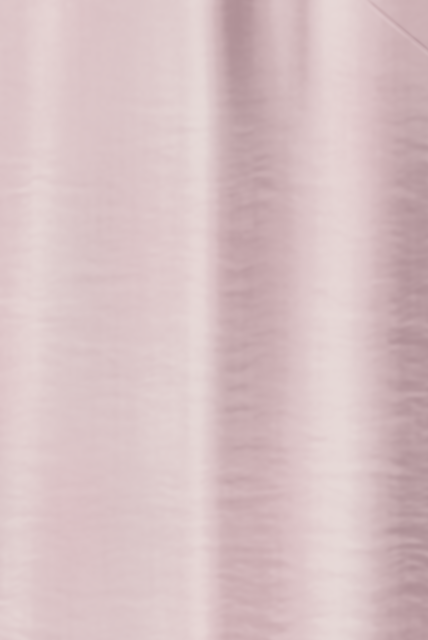
A Shadertoy shader for this texture:

```glsl
// Pale pink crinkled cloth hanging in soft vertical folds, with a faint seam at the top right.

float hash(vec2 p) {
    vec3 q = fract(vec3(p.xyx) * 0.1031);
    q += dot(q, q.yzx + 33.33);
    return fract((q.x + q.y) * q.z);
}

float noise(vec2 p) {
    vec2 cell = floor(p), f = fract(p);
    f = f * f * (3.0 - 2.0 * f);
    return mix(mix(hash(cell), hash(cell + vec2(1, 0)), f.x),
               mix(hash(cell + vec2(0, 1)), hash(cell + vec2(1, 1)), f.x), f.y);
}

float bump(float x, float center, float width) {
    float d = (x - center) / width;
    return exp(-d * d);
}

// Height of the short, mostly horizontal wrinkles.
float crinkle(vec2 p) {
    p.y += 0.018 * noise(p * vec2(14.0, 9.0)) + 0.008 * noise(p * 32.0 + 7.0);
    float height = 0.55 * noise(p * vec2(16.0, 62.0));
    height += 0.30 * noise(p * vec2(34.0, 105.0) + 19.0);
    return height + 0.15 * noise(p * vec2(75.0, 150.0) + 41.0);
}

// Depth of shadow: negative on bright ridges, near one in the deepest folds.
float foldShadow(vec2 uv) {
    float x = uv.x + 0.012 * (noise(vec2(3.0, uv.y * 4.0)) - 0.5);
    float top = smoothstep(0.72, 1.0, uv.y);
    float shadow = 0.25;

    // Broad left panel with slanting light bands
    shadow -= 0.20 * bump(x, 0.03 + 0.09 * uv.y, 0.05);
    shadow += 0.07 * bump(x, 0.24, 0.10);
    shadow -= 0.13 * bump(x, 0.40, 0.07);
    shadow -= 0.20 * bump(x, 0.465, 0.025);

    // Central valley, split into two narrow pleats at the top
    float valley = smoothstep(0.475, 0.545, x) * (1.0 - smoothstep(0.59, 0.75, x));
    shadow += valley * mix(0.34, 0.50, smoothstep(0.1, 0.55, uv.y));
    shadow += top * (0.30 * bump(x, 0.555, 0.04) - 0.22 * bump(x, 0.65, 0.035)
                   + 0.32 * bump(x, 0.715, 0.025));

    // Bright ridge, then the shaded right edge
    shadow -= 0.25 * bump(x, 0.785, 0.06);
    float edge = smoothstep(0.82, 0.96, x);
    return shadow + edge * mix(0.63, 0.34, smoothstep(0.65, 1.0, uv.y));
}

vec3 clothColor(float shadow) {
    vec3 color = mix(vec3(0.905, 0.845, 0.84), vec3(0.86, 0.77, 0.78), smoothstep(-0.1, 0.32, shadow));
    color = mix(color, vec3(0.80, 0.69, 0.705), smoothstep(0.25, 0.65, shadow));
    return mix(color, vec3(0.69, 0.565, 0.59), smoothstep(0.58, 1.1, shadow));
}

void mainImage(out vec4 fragColor, in vec2 fragCoord) {
    vec2 uv = fragCoord / iResolution.xy;
    vec2 p = fragCoord / iResolution.y;
    float shadow = foldShadow(uv);

    // Wrinkles lit from above, strongest inside the folds
    float relief = crinkle(p + vec2(0.002, 0.004)) - crinkle(p - vec2(0.002, 0.004));
    float inFold = smoothstep(0.25, 0.75, shadow);
    float calmTop = 1.0 - 0.65 * smoothstep(0.7, 0.95, uv.y);
    float patches = 0.5 + noise(p * vec2(7.0, 10.0) + 5.0);
    shadow += relief * mix(0.17, 0.36, inFold) * calmTop * patches;

    // Soft mottling and fine vertical threads
    shadow += 0.10 * (noise(p * vec2(12.0, 6.0) + 11.0) - 0.5);
    shadow += 0.05 * (noise(p * vec2(110.0, 9.0)) - 0.5);
    shadow += 0.04 * (noise(p * 130.0) - 0.5);

    // Slanting seam with a lit lower lip
    float seam = uv.y - (1.0 - 0.55 * (uv.x - 0.86));
    float onSeam = smoothstep(0.84, 0.88, uv.x);
    shadow += onSeam * (0.22 * bump(seam, 0.0, 0.0035) - 0.12 * bump(seam, -0.008, 0.004));

    vec3 color = clothColor(shadow);
    float blush = noise(p * vec2(9.0, 5.0) + 23.0) - 0.5;
    color += blush * vec3(0.008, -0.012, -0.006);
    fragColor = vec4(color, 1.0);
}
```
